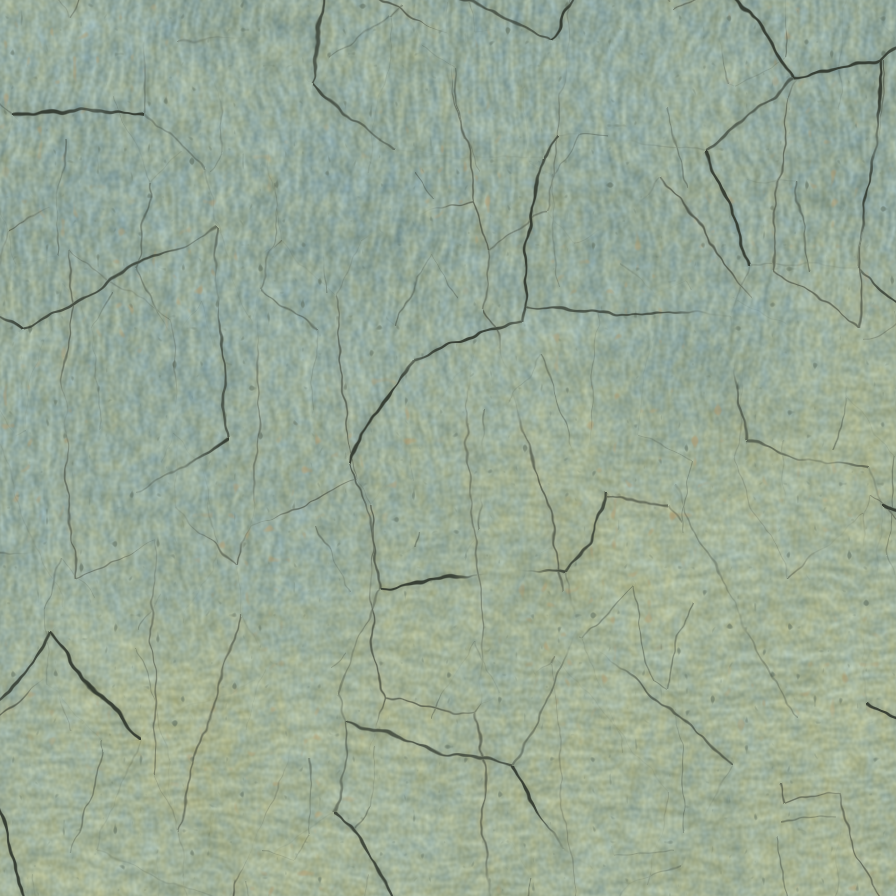
A WebGL 1 fragment shader for this texture:

```glsl
precision highp float;
// Aged, cracked paint: grey-green ground with fine brush strokes, upright at the
// top and sweeping sideways at lower right. Three Voronoi edge networks, bent by
// gradient noise and broken up edge by edge, form the cracks and hairlines.

uniform vec2 u_resolution;

const vec3 GROUND = vec3(0.606, 0.677, 0.603);
const vec3 WARM_SHIFT = vec3(0.030, 0.010, -0.032);
const vec3 OCHRE = vec3(0.70, 0.60, 0.42);
const vec3 SPECK = vec3(0.36, 0.42, 0.36);
const vec3 CRACK = vec3(0.19, 0.22, 0.18);

const vec2 MAIN_CELLS = vec2(5.0, 4.6);
const vec2 FINE_CELLS = vec2(9.0, 3.6);
const vec2 HAIR_CELLS = vec2(17.0, 6.5);
const float MAIN_WIDTH = 0.0031;
const float FINE_WIDTH = 0.0020;
const float HAIR_WIDTH = 0.0016;
const float STROKE_CONTRAST = 0.105;
const float GRAIN_CONTRAST = 0.060;

vec2 hash2(vec2 p) {
  vec3 q = fract(p.xyx * vec3(0.1031, 0.1030, 0.0973));
  q += dot(q, q.yzx + 33.33);
  return fract((q.xx + q.yz) * q.zy);
}

float cornerSlope(vec2 corner, vec2 offset) {
  float angle = 6.2832 * hash2(corner).x;
  return dot(vec2(cos(angle), sin(angle)), offset);
}

// Gradient noise, roughly -0.7 to 0.7
float noise(vec2 p) {
  vec2 i = floor(p), f = p - i;
  vec2 u = f * f * f * (f * (f * 6.0 - 15.0) + 10.0);
  vec2 e = vec2(1.0, 0.0);
  float low = mix(cornerSlope(i, f), cornerSlope(i + e, f - e), u.x);
  float high = mix(cornerSlope(i + e.yx, f - e.yx), cornerSlope(i + 1.0, f - 1.0), u.x);
  return mix(low, high, u.y);
}

vec2 noise2(vec2 p) {
  return vec2(noise(p), noise(p + 57.3));
}

vec2 site(vec2 cell, float seed) {
  return cell + 0.5 + 0.8 * (hash2(cell + seed) - 0.5);
}

// x: distance to the closest cell edge in canvas units, y: random value of that edge
vec2 edgeNetwork(vec2 p, vec2 cells, float seed) {
  vec2 q = p * cells, home = floor(q), owner = home;
  float nearest = 9.0;
  for (int y = -1; y <= 1; y++) {
    for (int x = -1; x <= 1; x++) {
      vec2 cell = home + vec2(float(x), float(y));
      vec2 toSite = site(cell, seed) - q;
      float d = dot(toSite, toSite);
      if (d < nearest) { nearest = d; owner = cell; }
    }
  }
  vec2 a = site(owner, seed) - q;
  vec2 edge = vec2(9.0, 0.0);
  for (int y = -2; y <= 2; y++) {
    for (int x = -2; x <= 2; x++) {
      if (x == 0 && y == 0) continue;
      vec2 cell = owner + vec2(float(x), float(y));
      vec2 b = site(cell, seed) - q;
      vec2 normal = normalize(b - a);
      float d = dot(0.5 * (a + b), normal) / length(normal * cells);
      if (d < edge.x) edge = vec2(d, hash2(owner + cell + seed * 3.0).y);
    }
  }
  return edge;
}

// x: dark line, y: soft surround; edges below the rarity value are left out
vec2 crackLayer(vec2 p, vec2 cells, float width, float rarity, float seed) {
  vec2 edge = edgeNetwork(p, cells, seed);
  float strength = smoothstep(rarity, min(rarity + 0.6, 1.0), edge.y);
  strength *= smoothstep(-0.42, 0.12, noise(p * 8.0 + seed));
  float halfWidth = 0.5 * width * (0.5 + 0.5 * strength) * (1.0 + 0.7 * noise(p * 45.0));
  float blur = max(0.8 / min(u_resolution.x, u_resolution.y), 0.0010);
  float line = 1.0 - smoothstep(halfWidth - blur, halfWidth + blur, edge.x);
  return strength * vec2(line, exp(-edge.x / 0.0045));
}

vec3 paint(vec2 p) {
  float lowerRight = smoothstep(-0.15, 0.28, 0.35 * p.x - 0.75 * p.y + 0.2 + 0.35 * noise(p * 3.0));

  // Two stroke directions, blended by region
  vec2 bend = 0.035 * noise2(p * 4.0 + 9.0) + 0.006 * noise2(p * 22.0);
  vec2 b = p + bend;
  float upright = noise(b * vec2(150.0, 48.0)) + 0.45 * noise(b * vec2(75.0, 16.0) + 31.0);
  float sweeping = noise(b * vec2(44.0, 135.0)) + 0.55 * noise(b * vec2(14.0, 62.0) + 31.0);
  float stroke = mix(upright, sweeping, 0.85 * lowerRight);

  float grain = noise(p * vec2(215.0, 180.0) + 5.0);
  float patches = noise(p * 6.0 + 17.0) + 0.8 * noise(p * vec2(28.0, 20.0));
  float tone = STROKE_CONTRAST * stroke + GRAIN_CONTRAST * grain + 0.030 * patches;
  tone += mix(-0.008, 0.012, lowerRight);

  float warmth = mix(-0.5, 0.75, lowerRight) + 0.8 * noise(p * 7.0 + 3.0);
  warmth += 1.4 * noise(b * vec2(62.0, 38.0) + 71.0) + 0.9 * noise(p * 120.0 + 41.0);
  vec3 color = GROUND + tone + warmth * WARM_SHIFT;

  // Ochre flecks in loose groups, and small dark specks
  float ochre = smoothstep(0.34, 0.60, noise(p * vec2(78.0, 60.0) + 23.0));
  color = mix(color, OCHRE, 0.55 * ochre * smoothstep(-0.15, 0.3, noise(p * 5.0 + 13.0)));
  float speck = smoothstep(0.42, 0.62, noise(p * vec2(105.0, 75.0) + 83.0));
  return mix(color, SPECK, 0.55 * speck);
}

void main() {
  vec2 p = gl_FragCoord.xy / min(u_resolution.x, u_resolution.y);
  vec2 jagged = p + 0.016 * noise2(p * 9.0) + 0.0055 * noise2(p * 34.0) + 0.0018 * noise2(p * 90.0);

  vec2 mainCrack = crackLayer(jagged, MAIN_CELLS, MAIN_WIDTH, 0.12, 11.0);
  vec2 fineCrack = crackLayer(jagged + 0.37, FINE_CELLS, FINE_WIDTH, 0.42, 29.0);
  vec2 hairline = crackLayer(jagged + 0.71, HAIR_CELLS, HAIR_WIDTH, 0.60, 47.0);

  vec3 color = paint(p);
  color = mix(color, OCHRE, 0.16 * fineCrack.y);
  color *= 1.0 - 0.10 * mainCrack.y;
  float dark = max(0.92 * mainCrack.x, max(0.62 * fineCrack.x, 0.42 * hairline.x));
  gl_FragColor = vec4(mix(color, CRACK, dark), 1.0);
}
```
